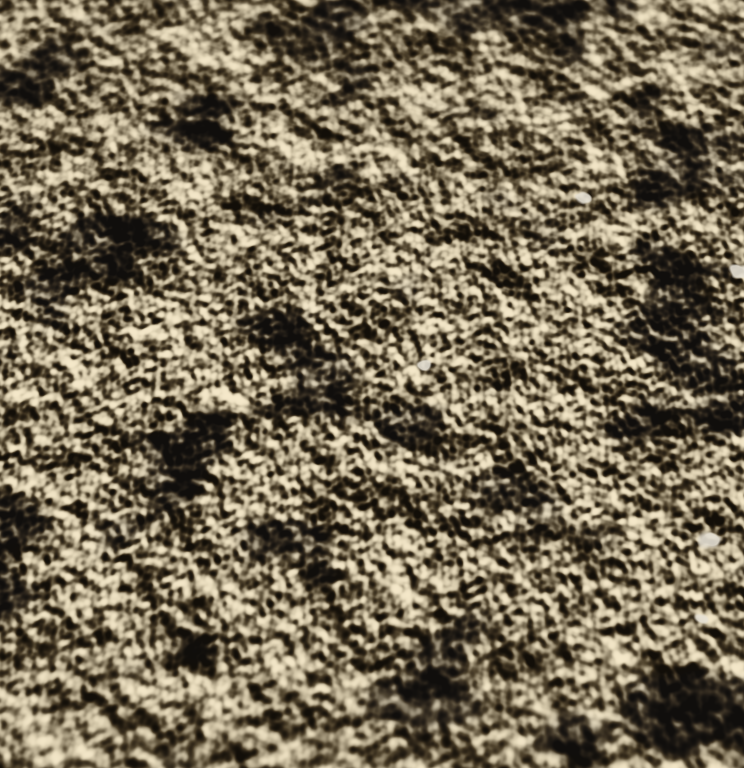
Reproduce this texture procedurally as a WebGL 1 fragment shader.

```glsl
precision highp float;
// Coarse loose soil in low raking light, seen at a slant and softer away from the focus.
// Gradient noise makes grains, clumps and hollows; each relief is shaded by comparing it
// with itself a step toward the light, and the summed tone picks a colour from a ramp.

#define GRAIN_FREQ 62.0
#define CLUMP_FREQ 10.0
#define HOLLOW_FREQ 6.0
#define GRAIN_CONTRAST 3.4
#define CLUMP_CONTRAST 2.1
#define HOLLOW_DEPTH 1.7
#define BRIGHTNESS 0.30
#define TONE_GAIN 1.4
#define FOCUS_HEIGHT 0.42
#define PEBBLE_SHARE 0.07
#define LIGHT_DIR vec2(0.45, 0.89)

uniform vec2 u_resolution;

float hash(vec2 p) {
  vec3 q = fract(vec3(p.xyx) * 0.1031);
  q += dot(q, q.yzx + 33.33);
  return fract((q.x + q.y) * q.z);
}

float cornerSlope(vec2 cell, vec2 offset) {
  float angle = 6.2832 * hash(cell);
  return dot(vec2(cos(angle), sin(angle)), offset);
}

float gradientNoise(vec2 p) {
  vec2 i = floor(p);
  vec2 f = p - i;
  vec2 w = f * f * f * (f * (f * 6.0 - 15.0) + 10.0);
  vec2 e = vec2(1.0, 0.0);
  float low = mix(cornerSlope(i, f), cornerSlope(i + e.xy, f - e.xy), w.x);
  float high = mix(cornerSlope(i + e.yx, f - e.yx), cornerSlope(i + e.xx, f - e.xx), w.x);
  return mix(low, high, w.y);
}

// Rotating each layer hides the lattice directions.
vec2 turn(vec2 p, float angle) {
  float c = cos(angle), s = sin(angle);
  return vec2(c * p.x - s * p.y, s * p.x + c * p.y);
}

float grainHeight(vec2 p, float fineness) {
  vec2 q = p * GRAIN_FREQ;
  return gradientNoise(turn(q, 0.6) + 70.0)
       + fineness * gradientNoise(turn(q * 1.9, 1.9) + 310.0);
}

float clumpHeight(vec2 p) {
  float height = 0.0;
  float amplitude = 1.0;
  vec2 q = p * CLUMP_FREQ * vec2(1.0, 1.2) + 140.0;
  for (int i = 0; i < 3; i++) {
    height += amplitude * gradientNoise(q);
    q = turn(q * 1.95, 0.8) + 37.0;
    amplitude *= 0.8;
  }
  return height;
}

float hollowMask(vec2 p) {
  vec2 q = p * HOLLOW_FREQ * vec2(1.0, 1.35) + 215.0;
  float depth = gradientNoise(q) + 0.55 * gradientNoise(turn(q * 2.2, 0.5) + 50.0);
  return smoothstep(0.08, 0.42, depth);
}

// Sparse pale pebbles, at most one in each cell.
float pebbleMask(vec2 p) {
  vec2 q = p * 9.0 + 20.0;
  vec2 cell = floor(q);
  vec2 centre = 0.25 + 0.5 * vec2(hash(cell + 5.0), hash(cell + 11.0));
  float radius = 0.05 + 0.05 * hash(cell + 17.0);
  float d = length((q - cell - centre) * vec2(0.85, 1.1)) + 0.05 * gradientNoise(q * 9.0);
  return step(hash(cell + 23.0), PEBBLE_SHARE) * smoothstep(radius + 0.025, radius - 0.025, d);
}

float between(float a, float b, float t) {
  return clamp((t - a) / (b - a), 0.0, 1.0);
}

vec3 soilRamp(float t) {
  vec3 c = mix(vec3(0.07, 0.055, 0.03), vec3(0.20, 0.16, 0.10), between(0.03, 0.20, t));
  c = mix(c, vec3(0.32, 0.27, 0.18), between(0.20, 0.36, t));
  c = mix(c, vec3(0.48, 0.43, 0.33), between(0.36, 0.54, t));
  c = mix(c, vec3(0.66, 0.61, 0.50), between(0.54, 0.74, t));
  c = mix(c, vec3(0.86, 0.81, 0.69), between(0.74, 0.93, t));
  return c + 0.10 * between(0.93, 1.0, t);
}

void main() {
  vec2 uv = gl_FragCoord.xy / u_resolution.y;
  float aspect = u_resolution.x / u_resolution.y;

  // Slanted ground: features shrink and flatten toward the top.
  vec2 ground = vec2((uv.x - 0.5 * aspect) * mix(0.86, 1.14, uv.y),
                     uv.y * (0.82 + 0.24 * uv.y));
  float blur = smoothstep(0.12, 0.62, abs(uv.y - FOCUS_HEIGHT));

  // Shaded relief at the two scales.
  float fineness = mix(0.85, 0.25, blur);
  vec2 grainStep = LIGHT_DIR * 0.55 / GRAIN_FREQ;
  vec2 clumpStep = LIGHT_DIR * 0.28 / CLUMP_FREQ;
  float grain = grainHeight(ground, fineness) - 0.6 * grainHeight(ground + grainStep, fineness);
  float clump = clumpHeight(ground) - 0.5 * clumpHeight(ground + clumpStep);
  float hollow = hollowMask(ground);

  float tone = BRIGHTNESS + CLUMP_CONTRAST * clump - HOLLOW_DEPTH * hollow
             + GRAIN_CONTRAST * grain * mix(1.0, 0.85, blur) * (1.0 - 0.25 * hollow);
  vec3 color = soilRamp(1.0 / (1.0 + exp(-TONE_GAIN * tone)));

  // Cool sky light in the hollows, then the pebbles.
  color += hollow * vec3(-0.008, 0.0, 0.018);
  color = mix(color, vec3(0.90, 0.88, 0.83), 0.9 * pebbleMask(ground));
  gl_FragColor = vec4(color, 1.0);
}
```
